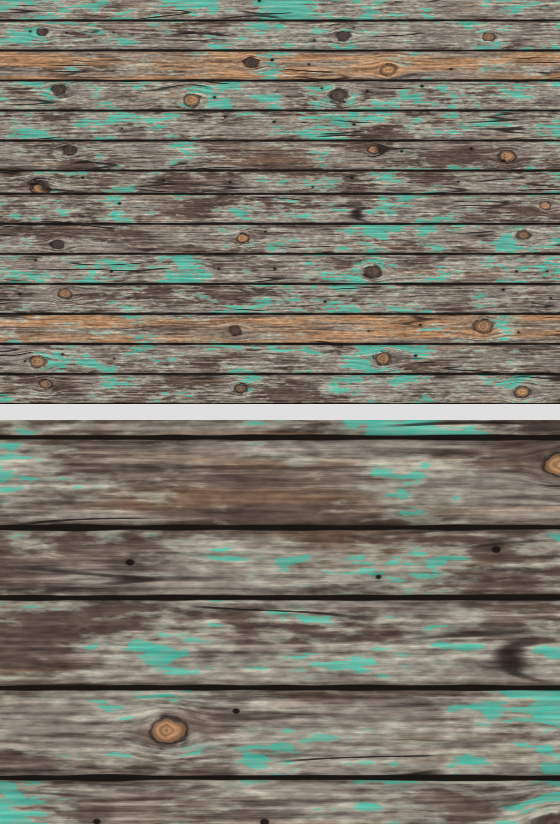
Top, the full canvas; bottom, a detail of the centre.
A Shadertoy shader for this texture:

```glsl
// Weathered horizontal planks with flaking teal paint, knots, nail holes and dark seams.
#define PITCH 0.0743
#define NARROW_ROW 7.0
#define NARROW_CUT 0.0165
#define SEAM_HALF_WIDTH 0.0021
#define KNOT_SPACING 0.36
#define KNOT_CHANCE 0.42
#define NAIL_SPACING 0.12
#define NAIL_CHANCE 0.28
#define PAINT_THRESHOLD 0.19
#define GRAIN_CONTRAST 0.55

const vec3 PALE = vec3(0.63, 0.63, 0.57);
const vec3 GREY = vec3(0.53, 0.49, 0.45);
const vec3 BROWN = vec3(0.36, 0.30, 0.27);
const vec3 TAN = vec3(0.71, 0.53, 0.38);
const vec3 TEAL = vec3(0.27, 0.73, 0.64);
const vec3 DARK = vec3(0.10, 0.085, 0.08);

float hash(vec2 p) {
    vec3 q = fract(p.xyx * vec3(0.1031, 0.1030, 0.0973));
    q += dot(q, q.yzx + 33.33);
    return fract((q.x + q.y) * q.z);
}

float cornerRamp(vec2 cell, vec2 offset) {
    float angle = 6.2832 * hash(cell);
    return dot(vec2(cos(angle), sin(angle)), offset);
}

// Gradient noise, roughly -1 to 1
float noise(vec2 p) {
    vec2 i = floor(p), f = p - i, e = vec2(1.0, 0.0);
    vec2 u = f * f * f * (f * (f * 6.0 - 15.0) + 10.0);
    float low = mix(cornerRamp(i, f), cornerRamp(i + e, f - e), u.x);
    float high = mix(cornerRamp(i + e.yx, f - e.yx), cornerRamp(i + 1.0, f - 1.0), u.x);
    return 1.4 * mix(low, high, u.y);
}

float fbm(vec2 p) {
    float sum = 0.0, amp = 0.5;
    for (int i = 0; i < 4; i++) {
        sum += amp * noise(p);
        p = p * 2.03 + 17.7;
        amp *= 0.5;
    }
    return sum;
}

void mainImage(out vec4 fragColor, in vec2 fragCoord) {
    float px = 1.0 / iResolution.y;
    vec2 p = fragCoord * px;

    // Plank rows, one of them cut narrower
    float y = p.y + 0.0006 * noise(vec2(p.x * 5.0, floor(p.y / PITCH)));
    y += NARROW_CUT * step(NARROW_ROW * PITCH, y);
    float row = floor(y / PITCH);
    float bottom = row == NARROW_ROW ? NARROW_CUT : 0.0;
    float localY = y - row * PITCH;
    float edge = min(localY - bottom, PITCH - localY);
    float seed = hash(vec2(row, 5.0));
    float warm = mod(row + 7.0, 9.0) < 0.5 ? 1.0 : 0.0;

    // Nearest knot, bending the grain around it
    float knotR = 9.0, knotTone = 0.0, bend = 0.0;
    for (int i = -1; i <= 1; i++) {
        vec2 id = vec2(floor(p.x / KNOT_SPACING) + float(i) + 20.0, row * 3.0 + 7.0);
        if (hash(id) > KNOT_CHANCE) continue;
        vec2 center = vec2((id.x - 19.75 + 0.5 * hash(id + 31.0)) * KNOT_SPACING,
                           PITCH * (0.3 + 0.4 * hash(id + 57.0)));
        vec2 d = vec2(p.x, localY) - center;
        float r = length(d / (mix(0.011, 0.018, hash(id + 73.0)) * vec2(1.3, 0.9)));
        bend += d.y * exp(-0.35 * r * r);
        if (r < knotR) { knotR = r; knotTone = hash(id + 91.0); }
    }
    vec2 g = vec2(p.x + 40.0 * seed, localY - bend + row * 3.7);

    // Bare wood: broad weathering, fine grain and warm streaks
    float weather = fbm(g * vec2(5.0, 17.0));
    float grain = fbm(g * vec2(9.0, 190.0));
    float speck = fbm(g * vec2(65.0, 200.0));
    vec3 col = mix(BROWN, GREY, smoothstep(-0.3, 0.15, weather + 0.4 * grain + 0.2 * (seed - 0.4)));
    float streak = fbm(g * vec2(2.5, 38.0) + 9.0);
    float warmth = mix(0.35 * smoothstep(0.15, 0.45, streak), smoothstep(-0.35, 0.25, streak), warm);
    col = mix(col, TAN, 0.85 * warmth);

    // Paint flakes inside a pale wash
    float paint = fbm(g * vec2(9.0, 24.0) + 50.0) + 0.6 * fbm(g * vec2(32.0, 130.0))
                + 0.35 * noise(vec2(g.x * 2.3, row * 1.7)) + 0.16 * (seed - 0.5) - 0.25 * warm;
    float knotGuard = 0.5 * exp(-knotR * knotR);
    paint += 0.1 * speck - knotGuard;
    col = mix(col, PALE, 0.8 * smoothstep(-0.22, 0.16, paint));
    col *= 1.0 + GRAIN_CONTRAST * grain + 0.3 * speck;
    vec3 flake = mix(TEAL, PALE, 0.25 + 0.6 * speck) * (1.0 + 0.35 * grain);
    col = mix(col, flake, 0.92 * smoothstep(PAINT_THRESHOLD, PAINT_THRESHOLD + 0.09, paint));

    // Knots with growth rings and a dark rim
    float ragged = knotR + 0.5 * speck + 0.3 * weather;
    vec3 knotCol = mix(BROWN * 0.85, TAN, smoothstep(0.2, 0.7, knotTone));
    knotCol *= 0.95 + 0.12 * sin(ragged * 16.0) + 0.4 * speck;
    col = mix(col, knotCol, 0.9 * (1.0 - smoothstep(0.75, 1.0, ragged)));
    col *= 1.0 - 0.45 * exp(-30.0 * (ragged - 0.95) * (ragged - 0.95));

    // Long cracks along the grain
    float crackLine = abs(noise(g * vec2(5.0, 55.0) + 3.0));
    float crackMask = smoothstep(0.25, 0.5, noise(g * vec2(5.0, 22.0) + 80.0));
    col = mix(col, DARK, 0.75 * crackMask * (1.0 - smoothstep(0.02, 0.09 + 30.0 * px, crackLine)));

    // Nail holes with a worn halo
    vec2 nailId = vec2(floor(p.x / NAIL_SPACING) + 3.0, row + 40.0);
    vec2 nail = vec2((nailId.x - 2.75 + 0.5 * hash(nailId + 11.0)) * NAIL_SPACING,
                     PITCH * (0.32 + 0.5 * hash(nailId + 23.0)));
    float nailD = length((vec2(p.x, localY) - nail) * vec2(0.75, 1.0));
    float hasNail = step(hash(nailId), NAIL_CHANCE);
    col *= 1.0 - 0.35 * hasNail * exp(-nailD / 0.004);
    float nailR = mix(0.0015, 0.0032, hash(nailId + 37.0));
    col = mix(col, DARK, 0.9 * hasNail * (1.0 - smoothstep(nailR - px, nailR + px, nailD)));

    // Seams with chipped edges and soft shade
    col *= 1.0 - 0.35 * exp(-edge / 0.0035);
    float seam = SEAM_HALF_WIDTH * (1.0 + 0.5 * noise(vec2(p.x * 22.0, floor(y / PITCH + 0.5) * 5.3)));
    col = mix(col, DARK, 1.0 - smoothstep(seam - 0.7 * px, seam + px, edge));

    fragColor = vec4(clamp(col, 0.0, 1.0), 1.0);
}
```
